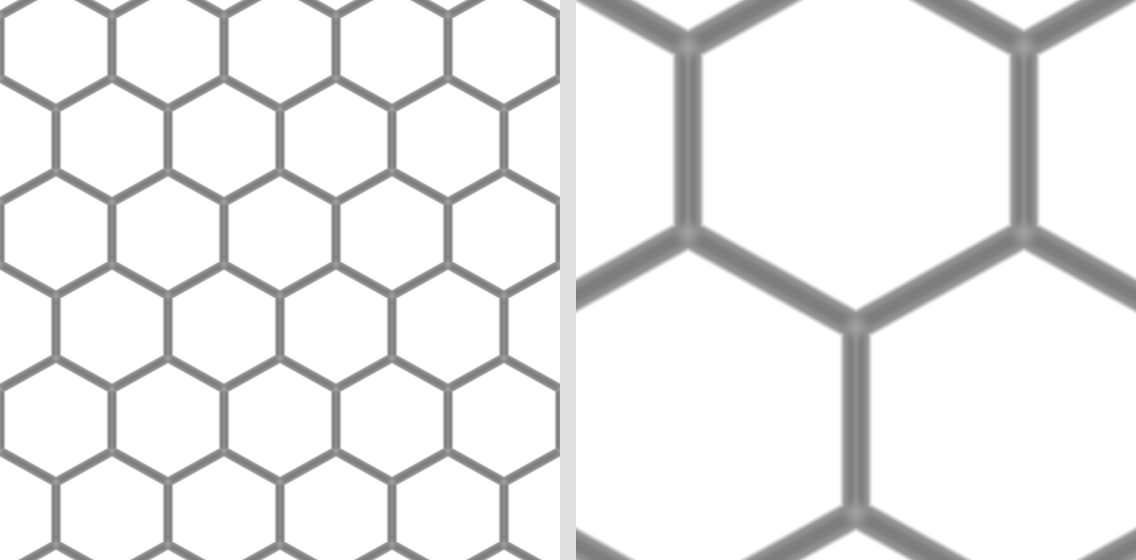
Left: the whole. Right: its middle third, enlarged.
Reproduce this pattern procedurally as a WebGL 2 fragment shader.

```glsl
#version 300 es
precision highp float;

uniform vec2 u_resolution;
out vec4 outColor;

// Grid: cells across and rows down (rows must be even to tile)
const float COLUMNS = 5.0;
const float ROWS = 6.0;

// Wall profile, as distances from the wall centre line
const float CORE_WIDTH = 0.0032;
const float RIM_START = 0.0014;
const float RIM_END = 0.0066;
const float FADE_START = 0.0062;
const float FADE_END = 0.0104;
const float JOINT_RADIUS = 0.0100;
const float TURN_BLEND = 0.0026;

// Grey levels
const float PAPER = 1.0;
const float WALL_DARK = 0.495;
const float WALL_RIM = 0.57;
const float UPRIGHT_CORE = 0.56;
const float JOINT_LIGHT = 0.62;

// Half pitch of a cell; its upper tip and shoulder follow from the row height
const vec2 HALF_PITCH = 0.5 / vec2(COLUMNS, ROWS);
const float TIP = HALF_PITCH.y * 4.0 / 3.0;
const float SHOULDER = HALF_PITCH.y * 2.0 / 3.0;

// Offset from the nearest centre of a rectangular lattice, folded to one quadrant
vec2 foldCell(vec2 p, vec2 centre) {
    vec2 period = HALF_PITCH * vec2(2.0, 4.0);
    return abs((fract((p - centre) / period + 0.5) - 0.5) * period);
}

// Inside distances to the upright (x) and slanted (y) walls
vec2 wallDistances(vec2 q) {
    vec2 slantNormal = normalize(vec2(TIP - SHOULDER, HALF_PITCH.x));
    return vec2(HALF_PITCH.x - q.x, dot(vec2(0.0, TIP) - q, slantNormal));
}

float nearest(vec2 d) {
    return min(d.x, d.y);
}

float wallGrey(vec2 q, vec2 walls, float pixel) {
    float d = max(nearest(walls), 0.0);

    // Slanted walls have a dark core, upright ones a paler core
    float upright = smoothstep(-TURN_BLEND, TURN_BLEND, walls.y - walls.x);
    float core = mix(WALL_DARK, UPRIGHT_CORE, upright * (1.0 - smoothstep(0.0, CORE_WIDTH, d)));
    float rimStart = mix(RIM_START, CORE_WIDTH, upright);
    float grey = mix(core, WALL_RIM, smoothstep(rimStart, RIM_END, d));

    // Pale spot where three walls meet
    float toJoint = min(distance(q, vec2(0.0, TIP)),
                        distance(q, vec2(HALF_PITCH.x, SHOULDER)));
    grey = mix(JOINT_LIGHT, grey, smoothstep(0.0, JOINT_RADIUS, toJoint));

    // Soft outer edge
    float soften = max(0.0, 0.5 * (pixel - (FADE_END - FADE_START)));
    return mix(grey, PAPER, smoothstep(FADE_START - soften, FADE_END + soften, d));
}

void main() {
    vec2 uv = gl_FragCoord.xy / u_resolution;
    float pixel = 1.0 / min(u_resolution.x, u_resolution.y);

    // Two interleaved lattices make the staggered rows
    vec2 evenCell = foldCell(uv, vec2(0.0, HALF_PITCH.y));
    vec2 oddCell = foldCell(uv, HALF_PITCH * vec2(1.0, 3.0));
    vec2 evenWalls = wallDistances(evenCell);
    vec2 oddWalls = wallDistances(oddCell);

    // Keep the cell that contains the point
    bool inEven = nearest(evenWalls) > nearest(oddWalls);
    vec2 cell = inEven ? evenCell : oddCell;
    vec2 walls = inEven ? evenWalls : oddWalls;

    outColor = vec4(vec3(wallGrey(cell, walls, pixel)), 1.0);
}
```
